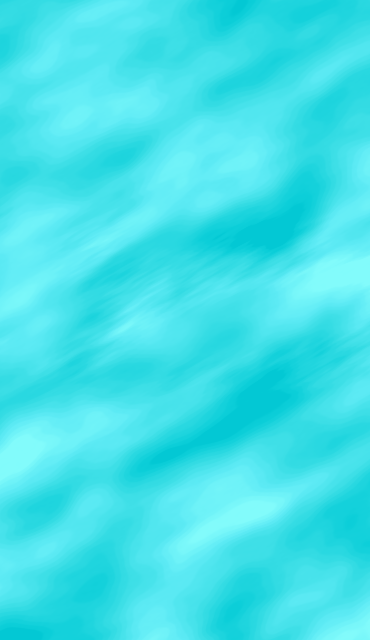
Give the GLSL for this texture, as a WebGL 2 fragment shader.

```glsl
#version 300 es
precision highp float;
// Turquoise watercolour wash: soft diagonal patches with stepped edges and fine brush streaks.

uniform vec2 u_resolution;
out vec4 fragColor;

const float BRUSH_ANGLE = 0.52;

float hash(vec2 p) {
    vec3 q = fract(vec3(p.xyx) * 0.1031);
    q += dot(q, q.yzx + 33.33);
    return fract((q.x + q.y) * q.z);
}

vec2 gradientAt(vec2 cell) {
    float a = 6.28318 * hash(cell + 57.0);
    return vec2(cos(a), sin(a));
}

// Gradient noise, roughly -0.7 to 0.7
float noise(vec2 p) {
    vec2 i = floor(p), f = fract(p);
    vec2 u = f * f * f * (f * (f * 6.0 - 15.0) + 10.0);
    vec2 e = vec2(1.0, 0.0);
    float a = dot(gradientAt(i), f);
    float b = dot(gradientAt(i + e.xy), f - e.xy);
    float c = dot(gradientAt(i + e.yx), f - e.yx);
    float d = dot(gradientAt(i + e.xx), f - e.xx);
    return mix(mix(a, b, u.x), mix(c, d, u.x), u.y);
}

float fbm(vec2 p, int octaves, float gain) {
    float sum = 0.0, amp = 1.0;
    for (int k = 0; k < octaves; k++) {
        sum += amp * noise(p);
        p = p * 2.03 + vec2(17.3, 9.1);
        amp *= gain;
    }
    return sum;
}

vec2 rotate(vec2 p, float angle) {
    float c = cos(angle), s = sin(angle);
    return vec2(c * p.x + s * p.y, c * p.y - s * p.x);
}

// Staircase with softened risers
float softSteps(float x, float count) {
    float s = x * count;
    return (floor(s) + smoothstep(0.3, 0.7, fract(s))) / count;
}

// Tone 0 to 1, from deep teal to pale cyan
vec3 washColour(float tone) {
    vec3 deep = vec3(0.01, 0.785, 0.83);
    vec3 shade = vec3(0.05, 0.81, 0.85);
    vec3 body = vec3(0.23, 0.87, 0.90);
    vec3 light = vec3(0.37, 0.92, 0.96);
    vec3 pale = vec3(0.51, 0.985, 0.985);
    vec3 c = mix(deep, shade, smoothstep(0.0, 0.1, tone));
    c = mix(c, body, clamp((tone - 0.1) / 0.34, 0.0, 1.0));
    c = mix(c, light, clamp((tone - 0.44) / 0.28, 0.0, 1.0));
    return mix(c, pale, clamp((tone - 0.72) / 0.28, 0.0, 1.0));
}

void main() {
    vec2 p = gl_FragCoord.xy / u_resolution.x;
    float height = gl_FragCoord.y / u_resolution.y;
    vec2 brush = rotate(p, BRUSH_ANGLE);

    // Middle band where the brush marks are most visible
    float band = smoothstep(0.33, 0.48, height) * (1.0 - smoothstep(0.6, 0.74, height));

    // Broad patches, gently bent and ragged at the rim
    vec2 bend = vec2(noise(p * 2.6 + 4.7), noise(p * 2.6 + 31.2)) * vec2(0.08, 0.05);
    float rim = noise(brush * vec2(13.0, 24.0) + 8.0);
    vec2 q = (brush + bend) * vec2(2.2, 4.7) + vec2(3.4, 12.6);
    float patches = fbm(q, 3, 0.38) + 0.035 * rim;

    // Long thin streaks that come and go
    float cover = band * smoothstep(-0.3, 0.3, noise(brush * vec2(3.0, 6.0) + 21.0));
    float streaks = fbm(brush * vec2(5.0, 32.0) + 40.0, 3, 0.6);

    float tone = 0.5 + 0.95 * patches + 0.22 * cover * streaks;
    tone = clamp(tone, 0.0, 1.0);
    float stepped = softSteps(tone + 0.012 * rim, 13.0);
    tone = mix(tone, stepped, mix(0.65, 0.35, band));

    // Faint paper mottling
    tone += 0.016 * noise(brush * vec2(45.0, 110.0));

    fragColor = vec4(washColour(clamp(tone, 0.0, 1.0)), 1.0);
}
```
